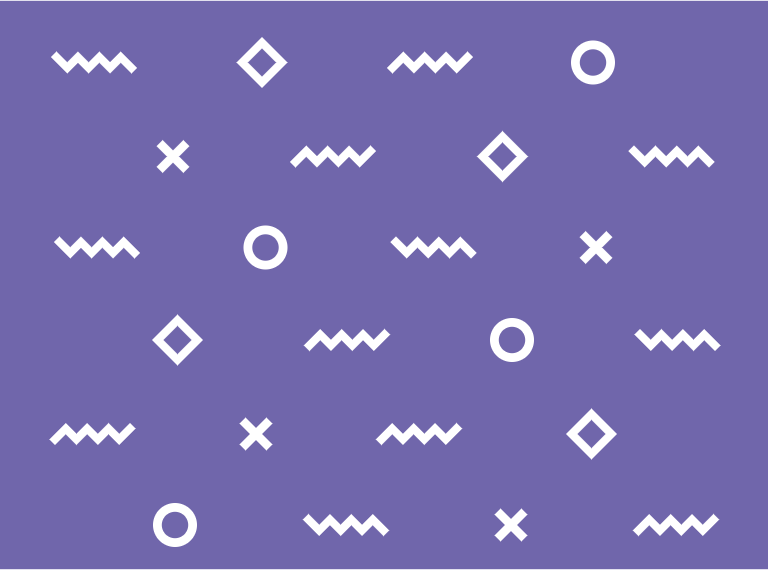
A WebGL 2 fragment shader for this pattern:

```glsl
#version 300 es
precision highp float;
// Staggered rows of white zigzags, diamonds, rings and crosses on violet.
uniform vec2 u_resolution;
out vec4 outColor;

// Small sideways drift of each motif, row by row from the top.
const float DRIFT[24] = float[24](
  -1.0,   0.0,   1.0, -3.0,
  -3.0, -10.0,  -7.5, -5.5,
   2.0,   3.5,   4.5,  0.0,
   1.5,   4.0,   2.0,  0.5,
  -2.5,  -6.0, -10.0, -4.5,
  -1.0,   3.0,   1.0, -1.0);

// Seven-stroke zigzag with mitred bends and square-cut, longer ends.
float zigzag(vec2 q) {
  float h = 5.35;
  float t = clamp(q.x, -5.0 * h, 5.0 * h);
  float wave = h - abs(mod(t - h, 4.0 * h) - 2.0 * h) + q.x - t;
  float stroke = abs(q.y - wave) * 0.7071 - 4.0;
  float ends = (abs(q.x + q.y) - 48.6) * 0.7071;
  return max(stroke, ends);
}

float diamond(vec2 q) {
  return abs((abs(q.x) + abs(q.y) - 19.8) * 0.7071) - 4.05;
}

float ring(vec2 q) {
  return abs(length(q) - 17.6) - 4.4;
}

float diagonalCross(vec2 q) {
  vec2 a = abs(vec2(q.x + q.y, q.x - q.y)) * 0.7071;
  return max(max(a.x, a.y) - 19.0, min(a.x, a.y) - 4.3);
}

void main() {
  // The canvas is 768 units wide, with y running down from the top.
  float unit = 768.0 / u_resolution.x;
  float height = u_resolution.y * unit;
  vec2 p = vec2(gl_FragCoord.x, u_resolution.y - gl_FragCoord.y) * unit;

  // Hairline along the top and bottom edges.
  float d = min(p.y, height - p.y) - 0.8;

  for (int row = 0; row < 6; row++) {
    float y = 62.0 + 92.5 * float(row) + (row % 3 == 1 ? 2.0 : 0.5);
    for (int col = 0; col < 4; col++) {
      float x = (row % 2 == 0 ? 95.0 : 176.0) + 167.0 * float(col);
      vec2 q = p - vec2(x + DRIFT[row * 4 + col], y);
      int index = row * 2 + col / 2;

      if ((row + col) % 2 == 0) {
        // Each bit tells whether that zigzag is mirrored.
        bool mirrored = ((2886 >> index) & 1) == 1;
        d = min(d, zigzag(mirrored ? vec2(q.x, -q.y) : q));
      } else {
        // The other motifs take turns.
        int kind = index % 3;
        d = min(d, kind == 0 ? diamond(q) : kind == 1 ? ring(q) : diagonalCross(q));
      }
    }
  }

  vec3 violet = vec3(0.44, 0.40, 0.67);
  float cover = clamp(0.5 - d / unit, 0.0, 1.0);
  outColor = vec4(mix(violet, vec3(1.0), cover), 1.0);
}
```
